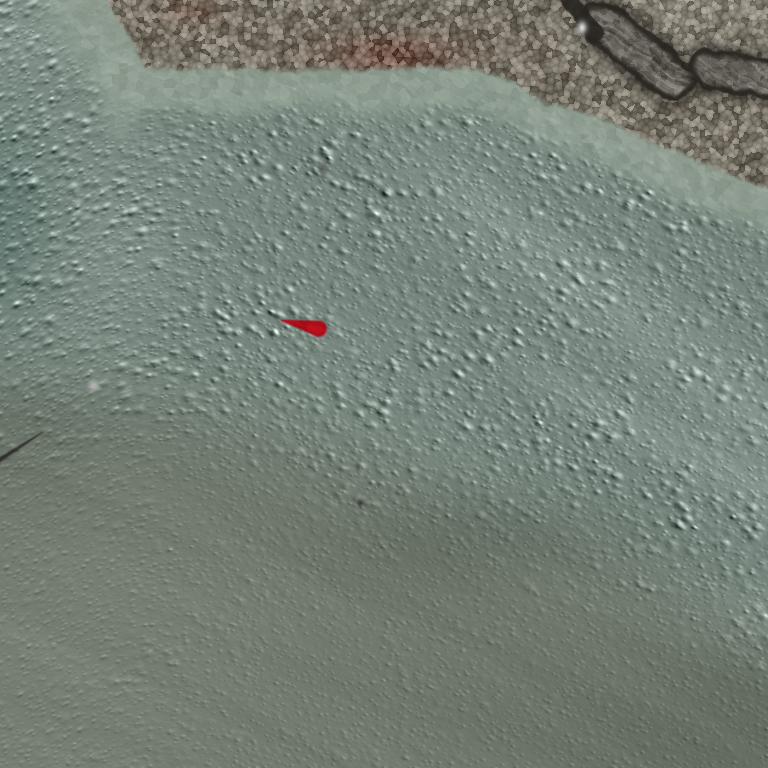
Give the GLSL for this texture, as a three.js fragment shader.

```glsl
// Glinting shallow water with a pale foam edge, gritty sand, bark and a red petal
#define GLINT_SCALE 72.0
#define GLINT_GAIN 0.30
#define GRIT_SCALE 135.0
#define EDGE 0.002
#define TEAL vec3(0.465, 0.525, 0.492)
#define OLIVE vec3(0.435, 0.468, 0.420)
#define FOAM vec3(0.575, 0.630, 0.580)
#define SAND vec3(0.475, 0.452, 0.405)
#define RUST vec3(0.40, 0.25, 0.21)
#define DARK vec3(0.15, 0.14, 0.12)
#define PETAL vec3(0.74, 0.06, 0.11)

varying vec2 vUv;

vec2 hash2(vec2 p) {
  vec3 q = fract(p.xyx * vec3(0.1031, 0.1030, 0.0973));
  q += dot(q, q.yzx + 33.33);
  return fract((q.xx + q.yz) * q.zy);
}

// Layered sines, about -1 to 1
float waves(vec2 p) {
  float sum = 0.0, gain = 0.5;
  for (int i = 0; i < 5; i++) {
    sum += gain * sin(p.x + 1.7 * sin(p.y)) * cos(p.y * 0.9 + 0.6);
    p = mat2(1.5, 1.1, -1.1, 1.5) * p + 2.3;
    gain *= 0.62;
  }
  return sum;
}

// Cellular noise: distance to the nearest grain and that grain's random value
vec2 grains(vec2 p) {
  vec2 cell = floor(p), nearest = vec2(9.0, 0.0);
  for (int j = -1; j <= 1; j++)
    for (int i = -1; i <= 1; i++) {
      vec2 id = cell + vec2(i, j), h = hash2(id);
      float d = length(p - id - h);
      if (d < nearest.x) nearest = vec2(d, hash2(id + 57.0).x);
    }
  return nearest;
}

// Scattered tilted flecks, each lit on top and shaded at its lower left
float glints(vec2 p, float tilt) {
  vec2 cell = floor(p), along = vec2(cos(tilt), sin(tilt));
  float sum = 0.0;
  for (int j = -1; j <= 1; j++)
    for (int i = -1; i <= 1; i++) {
      vec2 id = cell + vec2(i, j), look = hash2(id + 91.0);
      vec2 d = p - id - hash2(id);
      float size = mix(0.17, 0.36, look.x);
      vec2 q = vec2(dot(d, along) * 0.6, dot(d, vec2(-along.y, along.x))) / size;
      vec2 shade = q + vec2(0.55, 1.1);
      float power = 0.15 + look.y * look.y;
      sum += power * (exp(-1.6 * dot(q, q)) - 0.75 * exp(-1.4 * dot(shade, shade)));
    }
  return sum;
}

// Distance to a segment and position along it
vec2 segment(vec2 p, vec2 a, vec2 b) {
  float t = clamp(dot(p - a, b - a) / dot(b - a, b - a), 0.0, 1.0);
  return vec2(length(p - mix(a, b, t)), t);
}

float fill(float d) { return 1.0 - smoothstep(-EDGE, EDGE, d); }

float blob(vec2 p, vec2 centre, vec2 size) {
  vec2 q = (p - centre) / size;
  return exp(-dot(q, q));
}

vec3 water(vec2 p) {
  float line = p.y - 0.48 + 0.10 * p.x + 0.215 * p.x * p.x + 0.015 * waves(p * 9.0);
  float bright = smoothstep(-0.11, 0.12, line);
  vec3 c = mix(OLIVE, TEAL, bright);

  // Broad light streaks and dim hollows
  float streak = blob(vec2(0.0, p.y + 0.70 * p.x), vec2(0.0, 1.155), vec2(1.0, 0.06));
  float lower = blob(vec2(0.0, p.y + 0.48 * p.x), vec2(0.0, 0.84), vec2(1.0, 0.035));
  c += 0.045 * streak * smoothstep(0.45, 0.65, p.x);
  c += 0.050 * lower * smoothstep(0.60, 0.80, p.x);
  c += 0.035 * blob(p, vec2(0.14, 0.66), vec2(0.09, 0.12));
  c += 0.045 * blob(p, vec2(0.02, 0.95), vec2(0.10, 0.08));
  c += 0.030 * blob(p, vec2(0.08, 0.08), vec2(0.38, 0.25));
  c += 0.045 * blob(p, vec2(1.0, 0.20), vec2(0.06, 0.04));
  c -= 0.045 * blob(p, vec2(0.62, 0.30), vec2(0.20, 0.06));
  c -= 0.045 * blob(p, vec2(0.98, 0.04), vec2(0.28, 0.12));
  c -= vec3(0.07, 0.045, 0.04) * blob(p, vec2(0.0, 0.72), vec2(0.07, 0.13));
  c -= 0.035 * blob(p, vec2(0.03, 0.45), vec2(0.12, 0.06));
  c += 0.018 * waves(vec2(p.x + p.y, p.y * 2.4 + p.x) * 13.0);

  // Coarse and fine flecks
  float tilt = mix(0.45, -0.50, smoothstep(0.08, 0.35, p.x));
  float clump = clamp(0.8 + 0.7 * waves(p * 17.0), 0.25, 1.5);
  float coarse = glints(p * GLINT_SCALE, tilt) * mix(0.16, 1.0, bright);
  float fine = glints(p * GLINT_SCALE * 2.0 + 31.0, tilt) * mix(0.30, 0.55, bright);
  return c + GLINT_GAIN * (coarse * clump + fine);
}

vec3 sand(vec2 p) {
  vec2 grit = grains(p * GRIT_SCALE);
  vec3 c = SAND + 0.06 * blob(p, vec2(0.95, 0.99), vec2(0.13, 0.06));
  float rust = blob(p, vec2(0.51, 0.93), vec2(0.09, 0.025))
             + 0.6 * blob(p, vec2(0.25, 0.985), vec2(0.04, 0.02));
  c = mix(c, RUST, 0.7 * rust);
  return c + 0.28 * (grit.y - 0.45) - 0.16 * (grit.x - 0.35) + 0.03 * waves(p * 40.0);
}

void main() {
  vec2 p = vUv;

  // Shoreline and its pale band
  float shore = 0.91 + 1.7 * max(0.19 - p.x, 0.0) - 0.42 * max(p.x - 0.62, 0.0);
  float below = shore + 0.010 * waves(p * 32.0) - p.y;
  float width = 0.055 + 0.09 * (1.0 - smoothstep(0.14, 0.20, p.x));
  vec3 foam = FOAM + 0.025 * waves(p * 60.0) + 0.07 * (grains(p * 85.0).y - 0.5);
  float band = 1.0 - smoothstep(width * 0.65, width * 1.35, below);
  vec3 c = mix(water(p), foam, 0.85 * band);
  c = mix(sand(p), c, smoothstep(-0.006, 0.006, below));

  // Bark: grey fibres inside dark broken rims
  vec2 w = p + 0.006 * vec2(waves(p * 45.0), waves(p.yx * 52.0));
  float strip = segment(w, vec2(0.785, 0.97), vec2(0.875, 0.898)).x - 0.030;
  float stub = segment(w, vec2(0.925, 0.910), vec2(1.03, 0.892)).x - 0.027;
  float bark = min(strip, stub);
  float fibre = waves(vec2(w.x + w.y, (w.y + 0.6 * w.x) * 7.0) * 26.0);
  vec3 wood = vec3(0.40, 0.39, 0.36) + 0.17 * fibre + 0.15 * (grains(p * 150.0).y - 0.5);
  wood = mix(wood, DARK, 0.9 * smoothstep(-0.012, -0.004, bark));
  c *= 1.0 - 0.3 * (1.0 - smoothstep(0.0, 0.018, bark));
  c = mix(c, wood, fill(bark));
  c = mix(c, DARK, 0.9 * fill(segment(w, vec2(0.735, 1.01), vec2(0.775, 0.955)).x - 0.013));
  c = mix(c, vec3(0.85), blob(p, vec2(0.758, 0.964), vec2(0.006, 0.008)));

  // Twig and small dark debris
  vec2 twig = segment(p, vec2(-0.01, 0.395), vec2(0.055, 0.437));
  c = mix(c, DARK, 0.85 * fill(twig.x - mix(0.0035, 0.0005, twig.y)));
  c = mix(c, DARK, 0.7 * blob(p, vec2(0.469, 0.345), vec2(0.004)));
  c = mix(c, DARK, 0.5 * blob(p, vec2(0.418, 0.779), vec2(0.006)));
  c = mix(c, vec3(0.75), 0.8 * blob(p, vec2(0.122, 0.498), vec2(0.007)));

  // Petal, tapering to its left tip
  vec2 petal = segment(p, vec2(0.367, 0.583), vec2(0.415, 0.572));
  vec3 red = PETAL * (0.9 + 0.2 * waves(p * 110.0));
  c = mix(c, red, fill(petal.x - mix(0.001, 0.0105, petal.y)));

  gl_FragColor = vec4(clamp(c, 0.0, 1.0), 1.0);
}
```
